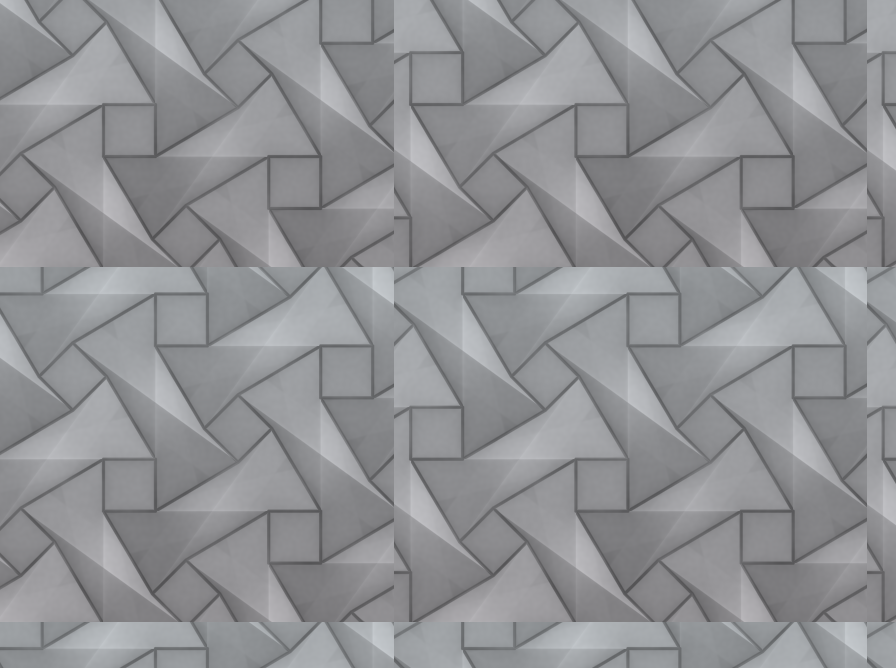
Write a Shadertoy shader that draws this pattern.

```glsl
// Folded grey paper pinwheels woven around small squares, in repeating panels.

const float SLOPE = 3.18; // lattice step, in square sides

float hash(vec2 p) {
    return fract(sin(dot(p, vec2(127.1, 311.7))) * 43758.5);
}

float gradientNoise(vec2 p) {
    vec2 cell = floor(p), f = fract(p);
    vec2 w = f * f * f * (f * (f * 6.0 - 15.0) + 10.0);
    float sum = 0.0;
    for (int i = 0; i < 4; i++) {
        vec2 corner = vec2(i & 1, i >> 1);
        float angle = 6.2832 * hash(cell + corner);
        vec2 weight = mix(1.0 - w, w, corner);
        sum += weight.x * weight.y * dot(vec2(cos(angle), sin(angle)), f - corner);
    }
    return sum;
}

float segmentDistance(vec2 p, vec2 a, vec2 b) {
    vec2 ab = b - a;
    return length(p - a - ab * clamp(dot(p - a, ab) / dot(ab, ab), 0.0, 1.0));
}

float boxDistance(vec2 p, float halfSide) {
    vec2 d = abs(p) - halfSide;
    return length(max(d, 0.0)) + min(max(d.x, d.y), 0.0);
}

// Signed distance to the half-plane left of the line from a to b
float lineSide(vec2 p, vec2 a, vec2 b) {
    vec2 t = normalize(b - a);
    return dot(p - a, vec2(t.y, -t.x));
}

// Blade outline: point symmetric, so only its upper half is described
float bladeDistance(vec2 p) {
    if (p.y > 0.0) p = -p;
    vec2 notch = vec2(0.5, -0.94), tip = vec2(1.15, -1.59);
    float upper = min(lineSide(p, vec2(-1.09, 0.0), notch), lineSide(p, notch, tip));
    return max(upper, lineSide(p, tip, vec2(2.09, 0.0)));
}

// Four facets split by two ridges, with faint layers showing through
float bladeTone(vec2 p, bool upright, float px) {
    float across = dot(p, vec2(0.81, 0.586));
    float right = smoothstep(-px, px, across);
    float lower = smoothstep(-px, px, p.y);
    vec4 facets = upright ? vec4(0.665, 0.535, 0.605, 0.505)
                          : vec4(0.615, 0.635, 0.535, 0.56);
    vec2 sides = mix(facets.xz, facets.yw, right);
    float tone = mix(sides.x, sides.y, lower);
    float inner = smoothstep(-0.03, 0.03, 0.55 - abs(across));
    float band = smoothstep(-0.03, 0.03, 0.42 - abs(p.y + 0.25 * p.x));
    tone += 0.022 * (inner + band - inner * band * 0.6) - 0.018;
    tone += 0.055 * exp(-2.5 * dot(p, p));
    float ridge = min(abs(p.y), abs(across));
    return tone + 0.03 * exp(-ridge * 22.0);
}

void mainImage(out vec4 fragColor, in vec2 fragCoord) {
    // Repeating panel, y pointing down
    vec2 canvas = vec2(fragCoord.x, iResolution.y - fragCoord.y) / iResolution.x;
    vec2 panelSize = vec2(0.5273, 0.3958);
    vec2 panel = mod(canvas - vec2(0.44, 0.298), panelSize);
    vec2 q = (panel - vec2(0.2318, 0.2435)) / 0.058;
    float px = 0.75 / (iResolution.x * 0.058);

    mat2 lattice = mat2(SLOPE, 1.0, -1.0, SLOPE);
    vec2 st = inverse(lattice) * q;
    vec2 home = round(st);

    // Blades and the slits between them
    float tone = 0.57;
    float slit = 1e3;
    for (int j = -1; j <= 1; j++)
    for (int i = -1; i <= 1; i++)
    for (int turn = 0; turn < 2; turn++) {
        bool upright = turn == 1;
        vec2 id = home + vec2(i, j);
        vec2 p = q - lattice * (id + (upright ? vec2(0.0, 0.5) : vec2(0.5, 0.0)));
        if (upright) p = vec2(p.y, -p.x);
        float variation = 0.035 * (hash(id + float(turn) * 17.3) - 0.5);
        float cover = smoothstep(px, -px, bladeDistance(p));
        tone = mix(tone, bladeTone(p, upright, px) + variation, cover);
        vec2 folded = p.y > 0.0 ? -p : p;
        slit = min(slit, segmentDistance(folded, vec2(-1.09, 0.0), vec2(0.5, -0.94)));
    }

    // Upright squares on the lattice, tilted squares between them
    vec2 uprightPos = q - lattice * home;
    vec2 tiltedPos = q - lattice * (floor(st) + 0.5);
    tiltedPos = mat2(0.7071, 0.7071, -0.7071, 0.7071) * tiltedPos;
    float uprightBox = boxDistance(uprightPos, 0.5);
    float tiltedBox = boxDistance(tiltedPos, 0.46);
    tone = mix(tone, 0.585 + 0.03 * uprightPos.y, smoothstep(px, -px, uprightBox));
    tone = mix(tone, 0.575 + 0.03 * tiltedPos.x, smoothstep(px, -px, tiltedBox));
    slit = min(slit, min(abs(uprightBox), abs(tiltedBox)));

    // Dark slits with soft shadows, fading unevenly
    float wear = 0.8 + 0.5 * gradientNoise(q * 1.3);
    tone -= 0.055 * exp(-slit * 9.0);
    float ink = smoothstep(0.03 + px, 0.03 - px, slit);
    tone = mix(tone, 0.33, 0.78 * clamp(wear, 0.0, 1.0) * ink);

    // Panel lighting, paper grain and tint
    vec2 light = panel / panelSize;
    tone += mix(0.045, -0.04, light.y) + 0.012 * (0.5 - light.x);
    tone += 0.025 * gradientNoise(q * 0.8 + 7.0) + 0.012 * gradientNoise(q * 9.0);
    vec3 tint = mix(vec3(0.975, 1.0, 1.02), vec3(1.0, 0.99, 1.01), light.y);
    fragColor = vec4(clamp(tone * tint, 0.0, 1.0), 1.0);
}
```
